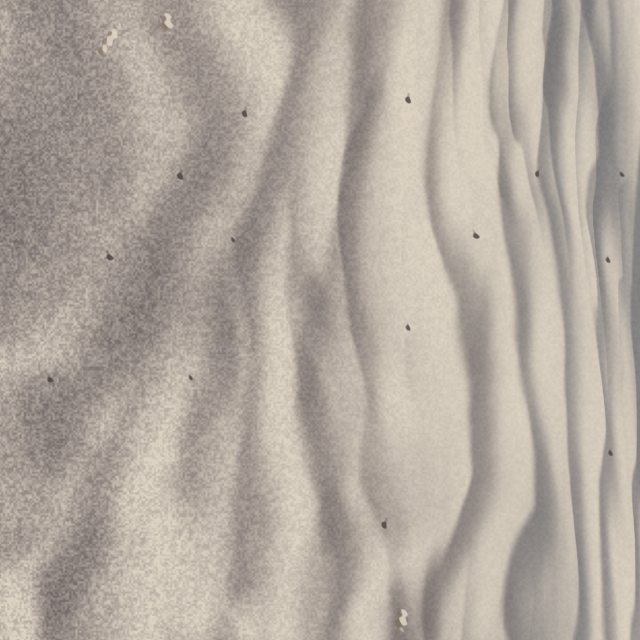
A WebGL 2 fragment shader for this texture:

```glsl
#version 300 es
precision highp float;
// Wind-blown sand in low raking light, its ridges crowding toward the right.
// Warped sawtooth phases give crests with a soft rise and a sharp lee edge;
// layered sines add broad shading, value noise the grain, a grid the debris.
uniform vec2 u_resolution;
out vec4 fragColor;

float hash(vec2 p) {
    vec3 q = fract(p.xyx * vec3(0.1031, 0.1030, 0.0973));
    q += dot(q, q.yzx + 33.33);
    return fract((q.x + q.y) * q.z);
}

float grainNoise(vec2 p) {
    vec2 cell = floor(p), f = fract(p);
    f = f * f * (3.0 - 2.0 * f);
    float low = mix(hash(cell), hash(cell + vec2(1, 0)), f.x);
    float high = mix(hash(cell + vec2(0, 1)), hash(cell + vec2(1, 1)), f.x);
    return mix(low, high, f.y) - 0.5;
}

mat2 rotation(float angle) {
    float c = cos(angle), s = sin(angle);
    return mat2(c, s, -s, c);
}

// Layered, folded sines: a smooth irregular field around zero.
float waves(vec2 p) {
    float sum = 0.0, amplitude = 0.6;
    for (int i = 0; i < 4; i++) {
        p += 0.6 * sin(p.yx * 1.1 + float(i) * 1.7);
        sum += amplitude * sin(p.x) * cos(p.y + 0.8);
        p = rotation(0.7) * p * 1.7 + 2.3;
        amplitude *= 0.5;
    }
    return sum;
}

// One ridge per unit of phase: gradual rise, then a drop of the given width.
float crest(float phase, float dropWidth) {
    float f = fract(phase);
    return smoothstep(0.0, 0.7, f) * (1.0 - smoothstep(1.0 - dropWidth, 1.0, f));
}

// Coverage of a tilted ellipse with a slightly ragged outline.
float fleck(vec2 p, vec2 radii, float tilt) {
    p = rotation(tilt) * p;
    float d = length(p / radii) - 1.0 + 0.35 * sin(p.y * 420.0 + p.x * 260.0);
    float blur = 0.0016 / radii.x;
    return 1.0 - smoothstep(-blur, blur, d);
}

float sandTone(vec2 uv) {
    // Foreshortening: equal steps in depth shrink toward the right.
    vec2 dune = vec2(-log(1.18 - uv.x), uv.y);
    float far = smoothstep(0.1, 0.85, uv.x);
    float bend = waves(dune * vec2(3.0, 3.6) + vec2(1.4, 5.1));
    float detail = waves(dune * vec2(6.0, 5.5) + vec2(8.2, 2.7));

    float dropWidth = clamp(mix(0.5, 0.16, far) + 0.25 * detail, 0.09, 0.6);
    float mainRidge = crest(4.2 * dune.x + 0.8 * bend + 0.12 * detail
                            + 0.15 * sin(uv.y * 4.0), dropWidth);
    float sideRidge = crest(7.3 * dune.x - 0.8 * detail + 0.7 * bend
                            + 0.3 * uv.y, 0.8 * dropWidth);
    float broad = waves(dune * vec2(4.2, 3.4) + vec2(4.6, 9.3));
    float patches = waves(dune * vec2(7.0, 5.0) + vec2(2.1, 0.6));
    float streak = waves(dune * vec2(38.0, 5.0));

    float strength = mix(0.6, 0.95, far) * (0.85 + 0.5 * broad);
    float sideStrength = 0.5 * smoothstep(-0.3, 0.4, bend);
    float tone = 0.13 + strength * (mainRidge - 0.5) + sideStrength * (sideRidge - 0.5)
               + 0.5 * broad + 0.22 * patches + 0.06 * streak;
    // Soft shoulders keep the brightest and darkest slopes modelled.
    return 0.5 + 0.53 * tanh(2.1 * tone);
}

// Dark seeds and a few pale straw pieces, at most one per grid cell.
vec3 addDebris(vec3 color, vec2 uv) {
    vec2 cell = floor(uv * 9.0);
    float pick = hash(cell + 17.0);
    float size = hash(cell + 71.0);
    vec2 centre = 0.25 + 0.5 * vec2(hash(cell + 31.0), hash(cell + 53.0));
    vec2 p = uv - (cell + centre) / 9.0;
    float tilt = (hash(cell + 97.0) - 0.5) * 1.4;
    if (pick < 0.2) {
        vec2 radii = mix(vec2(0.002, 0.004), vec2(0.004, 0.007), size);
        color = mix(color, vec3(0.27, 0.24, 0.24), 0.8 * fleck(p, radii, tilt));
    } else if (pick > 0.96) {
        vec2 radii = vec2(0.005, 0.012 + 0.014 * size);
        float shadow = fleck(p + vec2(0.007, 0.004), radii, tilt);
        color = mix(color, vec3(0.50, 0.43, 0.36), 0.6 * shadow);
        color = mix(color, vec3(0.88, 0.84, 0.77), 0.85 * fleck(p, radii, tilt));
    }
    return color;
}

void main() {
    vec2 uv = gl_FragCoord.xy / u_resolution;
    float tone = sandTone(uv);

    // Grain is coarse and strong nearby, fading with distance.
    float grain = 0.46 * grainNoise(uv * 310.0) + 0.26 * grainNoise(uv * 170.0 + 40.0);
    tone += grain * mix(1.0, 0.2, smoothstep(0.0, 0.85, uv.x));
    tone = clamp(tone, -0.1, 1.07);

    // Warm light, mauve shade that cools toward the far side.
    vec3 shade = mix(vec3(0.48, 0.44, 0.435), vec3(0.48, 0.475, 0.48),
                     smoothstep(0.6, 0.95, uv.x));
    vec3 color = mix(shade, vec3(0.84, 0.80, 0.74), tone);
    fragColor = vec4(addDebris(color, uv), 1.0);
}
```
